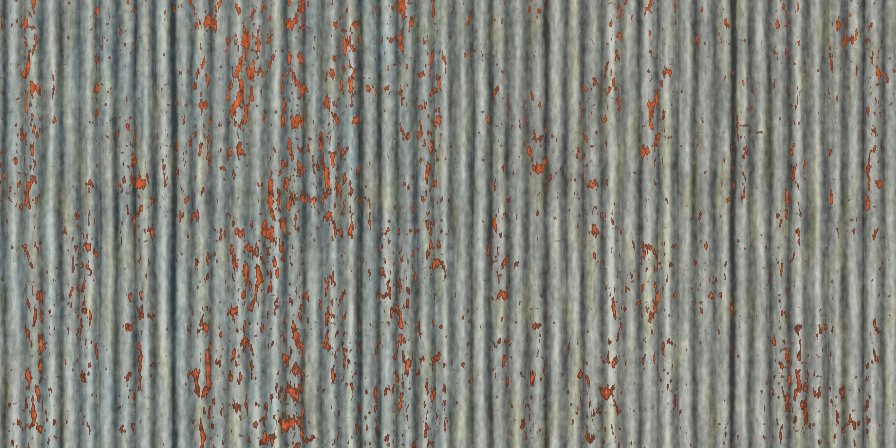
Reproduce this texture procedurally as a Shadertoy shader.

```glsl
// Weathered corrugated metal: narrow vertical ridges grouped into lapped sheets,
// shaded by a wave profile, then streaked, stained and flecked with rust.
// Gradient noise stretched along the ridges drives all of the wear.

const float TAU = 6.2831853;
const float RIDGES = 48.0;            // ridges across the canvas
const float RIDGE_SHIFT = 0.3;        // in ridge widths
const float RIDGES_PER_SHEET = 10.0;
const float RIDGE_CONTRAST = 0.27;
const float GROOVE_WIDTH = 0.20;      // in ridge widths
const float LAP_HEIGHT = 0.55;        // mean height of the horizontal laps
const float RUST_THRESHOLD = 0.74;    // higher gives less rust
const float RUST_CENTRE = 0.34;       // most rusted part, across the canvas
const float RUST_SPREAD = 0.10;

const vec3 METAL_DARK = vec3(0.22, 0.23, 0.225);
const vec3 METAL_LIGHT = vec3(0.77, 0.78, 0.74);
const vec3 BLUE_TINT = vec3(-0.030, 0.0, 0.018);
const vec3 OCHRE_TINT = vec3(0.022, 0.012, -0.030);
const vec3 RUST_DARK = vec3(0.42, 0.25, 0.19);
const vec3 RUST_BRIGHT = vec3(0.76, 0.37, 0.22);

float hash(vec2 cell) {
    uvec2 q = uvec2(ivec2(cell) + 4096) * uvec2(1597u, 3571u);
    uint n = (q.x ^ (q.y << 7)) * 747797u;
    n = (n ^ (n >> 15)) * 277803u;
    n = (n ^ (n >> 13)) * 912931u;
    return float((n ^ (n >> 16)) & 65535u) / 65535.0;
}

float cornerSlope(vec2 cell, vec2 offset) {
    float angle = TAU * hash(cell);
    return dot(vec2(cos(angle), sin(angle)), offset);
}

// Gradient noise, roughly -1 to 1
float noise(vec2 p) {
    vec2 i = floor(p), f = fract(p);
    vec2 u = f * f * f * (f * (f * 6.0 - 15.0) + 10.0);
    vec2 e = vec2(1.0, 0.0);
    float low = mix(cornerSlope(i, f), cornerSlope(i + e, f - e), u.x);
    float high = mix(cornerSlope(i + e.yx, f - e.yx), cornerSlope(i + 1.0, f - 1.0), u.x);
    return 1.4 * mix(low, high, u.y);
}

float fbm(vec2 p) {
    float sum = 0.0, amplitude = 1.0;
    for (int i = 0; i < 3; i++) {
        sum += amplitude * noise(p);
        p = p * 2.03 + 17.3;
        amplitude *= 0.5;
    }
    return sum;
}

float bump(float x, float centre, float spread) {
    float d = (x - centre) / spread;
    return exp(-d * d);
}

void mainImage(out vec4 fragColor, in vec2 fragCoord) {
    vec2 uv = fragCoord / iResolution.xy;
    vec2 p = uv * vec2(2.0, 1.0);

    // Ridge and sheet indices
    float across = uv.x * RIDGES - RIDGE_SHIFT + 0.08 * noise(p * vec2(9.0, 3.0));
    float ridge = floor(across), f = fract(across);
    float sheet = floor((ridge + 1.0) / RIDGES_PER_SHEET);
    float ridgeRandom = hash(vec2(ridge, 11.0));
    float sheetRandom = hash(vec2(sheet, 23.0));

    // Wave profile, lit from the left, with a fold line of its own on each ridge
    float wave = -cos(TAU * f) + 0.35 * sin(TAU * f);
    float fold = sin(2.0 * TAU * f + 2.0 * ridgeRandom);
    float tone = 0.56 + RIDGE_CONTRAST * mix(0.6, 0.95, hash(vec2(ridge, 37.0))) * wave;
    tone += 0.10 * hash(vec2(ridge, 67.0)) * fold;
    float groove = 1.0 - smoothstep(0.03, GROOVE_WIDTH, min(f, 1.0 - f));
    tone -= 0.20 * groove * hash(vec2(floor(across + 0.5), 41.0));
    tone += 0.10 * (ridgeRandom - 0.5) + 0.04 * (sheetRandom - 0.5);

    // Vertical seam where neighbouring sheets overlap
    float seamPhase = mod(across + 1.0, RIDGES_PER_SHEET);
    float seam = min(seamPhase, RIDGES_PER_SHEET - seamPhase);
    tone -= 0.20 * (1.0 - smoothstep(0.06, 0.26, seam));

    // Horizontal lap casting a soft shadow on the sheet below
    float lap = LAP_HEIGHT + 0.16 * (sheetRandom - 0.5) + 0.03 * (ridgeRandom - 0.5);
    float below = lap - uv.y;
    float underLap = smoothstep(-0.008, 0.008, below);
    tone += underLap * (0.04 - 0.15 * sheetRandom * exp(-max(below, 0.0) * 14.0));

    // Streaks, blotches and grain
    float streak = fbm(p * vec2(62.0, 7.0));
    float grain = fbm(p * vec2(105.0, 50.0) + 50.0);
    float blotch = noise(p * vec2(7.0, 5.0) + 9.0);
    tone += 0.16 * streak + 0.14 * grain + 0.03 * blotch;
    vec3 color = mix(METAL_DARK, METAL_LIGHT, clamp(tone, 0.0, 1.0));

    // Cool stains to the left, ochre stains throughout
    float cool = (1.0 - smoothstep(0.40, 0.65, uv.x)) * (0.6 + noise(p * vec2(24.0, 4.0)));
    color += BLUE_TINT * max(cool, 0.0);
    color += OCHRE_TINT * smoothstep(0.0, 0.6, noise(p * vec2(30.0, 8.0) + 31.0));

    // Rust gathers on some ridges, in patches, and near the worst sheets
    float zone = bump(uv.x, RUST_CENTRE, RUST_SPREAD) + 0.7 * bump(uv.x, 0.03, 0.06);
    float patchiness = noise(p * vec2(14.0, 4.0) + 70.0);
    float rust = fbm(p * vec2(72.0, 28.0) + 90.0) + 0.6 * patchiness
               + 0.5 * (hash(vec2(ridge, 53.0)) - 0.5) + 0.24 * zone - RUST_THRESHOLD;
    float glow = smoothstep(0.02, 0.45, rust + 0.22 * (uv.y - 0.5));
    vec3 rustColor = mix(RUST_DARK, RUST_BRIGHT, glow) * (0.84 + 0.22 * tone + 0.14 * grain);
    color = mix(color, rustColor, smoothstep(-0.09, 0.09, rust));

    // Small dark pits
    float pits = noise(p * vec2(95.0, 66.0) + 130.0) + 0.25 * patchiness + 0.10 * zone;
    color = mix(color, RUST_DARK, 0.8 * smoothstep(0.60, 0.78, pits));

    fragColor = vec4(clamp(color, 0.0, 1.0), 1.0);
}
```
